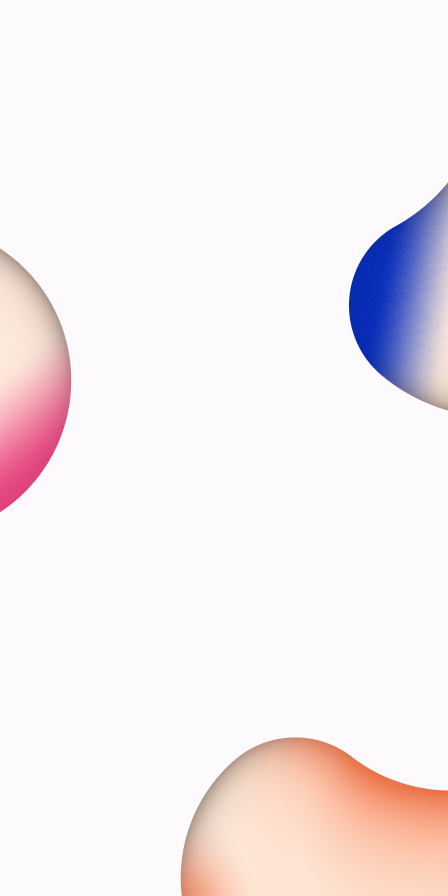
Give the GLSL for this background, as a WebGL 1 fragment shader.

```glsl
precision highp float;
// Three soft, grainy blobs enter a pale canvas from its sides and bottom.
// Outlines are tangent circular arcs as distance fields; each blob blends
// cream into one ink, with a shadow hugging the pale part of its rim.

uniform vec2 u_resolution;

// Canvas space: x runs 0 to 1, y runs 0 to 2.
const vec2 CANVAS = vec2(1.0, 2.0);

const vec3 PAPER = vec3(0.99, 0.982, 0.994);
const vec3 CREAM = vec3(0.998, 0.925, 0.865);
const vec3 PINK = vec3(0.92, 0.27, 0.51);
const vec3 BLUE = vec3(0.02, 0.17, 0.73);
const vec3 ORANGE = vec3(0.985, 0.47, 0.29);
const vec3 SHADOW = vec3(0.58, 0.53, 0.51);

const float SHADOW_DEPTH = 0.03;
const float SHADOW_STRENGTH = 0.8;
const float GRAIN_CELLS = 384.0;
const float GRAIN_INK = 0.10;
const float GRAIN_LIGHT = 0.035;

// Circle: centre, radius
const vec3 PINK_DISC = vec3(-0.193, 1.151, 0.352);

// Blob: bulge circle, then the centres of its dent and belly arcs
const vec3 BLUE_BULGE = vec3(0.982, 1.318, 0.203);
const vec2 BLUE_DENT = vec2(0.695, 1.839);
const vec2 BLUE_BELLY = vec2(1.112, 1.474);
const vec3 ORANGE_BULGE = vec3(0.659, 0.148, 0.206);
const vec2 ORANGE_DENT = vec2(1.005, 0.594);
const vec2 ORANGE_BELLY = vec2(0.752, 0.040);

// Ink gradients: cream point, full ink point
const vec2 PINK_FROM = vec2(0.0, 1.19);
const vec2 PINK_TO = vec2(0.16, 0.99);
const vec2 BLUE_FROM = vec2(1.021, 1.219);
const vec2 BLUE_TO = vec2(0.812, 1.258);

// Orange ink: a glow under the upper rim and one in the lower corner
const float RIM_GLOW_DEPTH = 0.13;
const vec2 RIM_GLOW_SPAN = vec2(0.46, 0.84);
const vec2 CORNER_GLOW = vec2(0.40, -0.02);
const float CORNER_GLOW_RADIUS = 0.11;

float cross2(vec2 a, vec2 b) {
  return a.x * b.y - a.y * b.x;
}

float hash(vec2 cell) {
  vec3 h = fract(cell.xyx * 0.1031);
  h += dot(h, h.yzx + 33.33);
  return fract((h.x + h.y) * h.z);
}

// Bulge arc flowing tangentially into a concave dent and a wide belly;
// the radii of both follow from tangency. The belly is open to the right.
float blobDistance(vec2 p, vec3 bulge, vec2 dentCentre, vec2 bellyCentre) {
  vec2 q = p - bulge.xy;
  vec2 toDent = dentCentre - bulge.xy;
  vec2 fromBelly = bulge.xy - bellyCentre;
  float dent = length(toDent) - bulge.z - length(p - dentCentre);
  vec2 b = p - bellyCentre;
  b.x = min(b.x, 0.0);
  float belly = length(b) - length(fromBelly) - bulge.z;
  float turn = sign(cross2(toDent, fromBelly));
  bool onBulge = cross2(toDent, q) * turn > 0.0 &&
                 cross2(q, fromBelly) * turn > 0.0;
  return onBulge ? length(q) - bulge.z : max(dent, belly);
}

float inkGradient(vec2 p, vec2 from, vec2 to) {
  vec2 axis = to - from;
  return smoothstep(0.0, 1.0, dot(p - from, axis) / dot(axis, axis));
}

// Lays one shaded, grainy blob over the colour below it
vec3 paint(vec3 below, float d, vec3 ink, float amount, float grain) {
  float t = clamp(amount + grain * GRAIN_INK, 0.0, 1.0);
  vec3 color = mix(CREAM, ink, t);
  float shade = SHADOW_STRENGTH * (1.0 - 0.8 * amount)
              * exp(min(d, 0.0) / SHADOW_DEPTH);
  color *= mix(vec3(1.0), SHADOW, shade);
  color += grain * GRAIN_LIGHT;
  float coverage = clamp(0.5 - d * u_resolution.x, 0.0, 1.0);
  return mix(below, color, coverage);
}

void main() {
  vec2 p = gl_FragCoord.xy / u_resolution * CANVAS;
  float grain = hash(floor(p * GRAIN_CELLS)) - 0.5;
  vec3 color = PAPER;

  // Pink disc at the left
  float d = length(p - PINK_DISC.xy) - PINK_DISC.z;
  color = paint(color, d, PINK, inkGradient(p, PINK_FROM, PINK_TO), grain);

  // Blue drop at the right
  d = blobDistance(p, BLUE_BULGE, BLUE_DENT, BLUE_BELLY);
  color = paint(color, d, BLUE, inkGradient(p, BLUE_FROM, BLUE_TO), grain);

  // Orange blob at the bottom
  d = blobDistance(p, ORANGE_BULGE, ORANGE_DENT, ORANGE_BELLY);
  float rim = exp(min(d, 0.0) / RIM_GLOW_DEPTH)
            * smoothstep(RIM_GLOW_SPAN.x, RIM_GLOW_SPAN.y, p.x);
  vec2 corner = (p - CORNER_GLOW) / CORNER_GLOW_RADIUS;
  float glow = max(rim, 0.7 * exp(-dot(corner, corner)));
  color = paint(color, d, ORANGE, glow, grain);

  gl_FragColor = vec4(color, 1.0);
}
```
